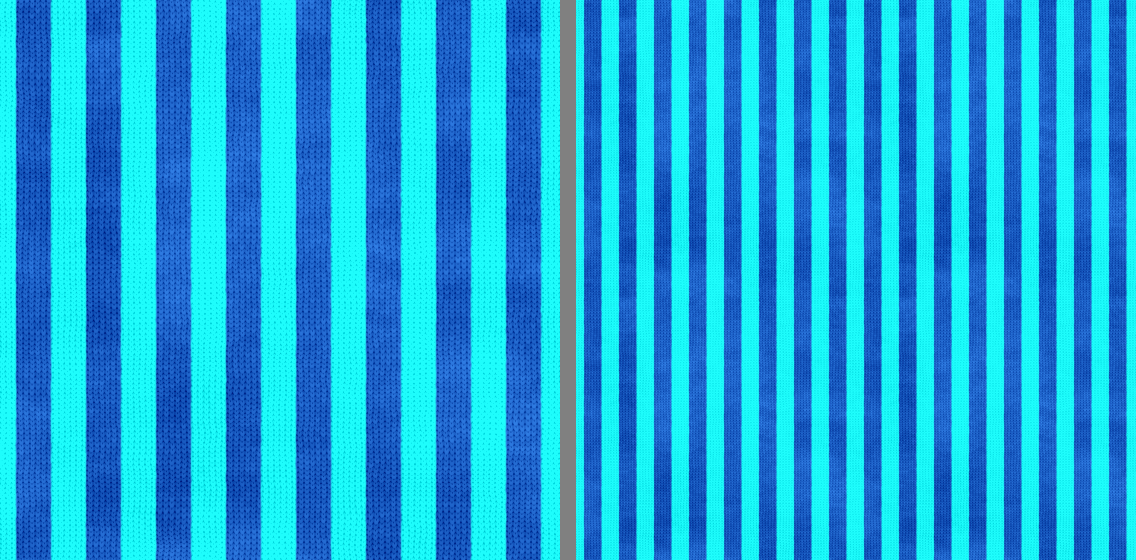
Left: one tile. Right: repeated 2 by 2.
A WebGL 1 fragment shader for this texture:

```glsl
precision highp float;
// Knitted cloth with eight vertical pairs of cyan and blue stripes.
// Slanted yarn legs form columns of V stitches; wrapping noise bends the rows
// and fades the dye in soft blotches, so that the square tiles on all sides.

uniform vec2 u_resolution;

#define STRIPES 8.0
#define BLUE_CENTER 0.479
#define BLUE_WIDTH 0.5
#define WALES 96.0
#define COURSES 112.0
#define SLANT 1.1
#define GAP_DEPTH 1.9
#define BLOTCH_DEPTH 1.7
#define CYAN_LIGHT vec3(0.11, 0.98, 0.98)
#define CYAN_DARK vec3(0.02, 0.87, 0.89)
#define BLUE_LIGHT vec3(0.12, 0.39, 0.79)
#define BLUE_DARK vec3(0.04, 0.27, 0.67)

float hash(vec2 p) {
  return fract(sin(dot(p, vec2(127.1, 311.7))) * 43758.5453);
}

// Value noise with a whole number of cells across the tile
float wrapNoise(vec2 uv, vec2 cells) {
  vec2 p = uv * cells;
  vec2 i = floor(p);
  vec2 f = fract(p);
  f = f * f * (3.0 - 2.0 * f);
  vec2 lo = mod(i, cells);
  vec2 hi = mod(i + 1.0, cells);
  vec2 seed = cells * 0.37;
  float bottom = mix(hash(lo + seed), hash(vec2(hi.x, lo.y) + seed), f.x);
  float top = mix(hash(vec2(lo.x, hi.y) + seed), hash(hi + seed), f.x);
  return mix(bottom, top, f.y);
}

// Uneven dye, stretched along the rows; centered on zero
float blotches(vec2 uv) {
  float n = 0.50 * wrapNoise(uv, vec2(6.0, 9.0));
  n += 0.32 * wrapNoise(uv, vec2(11.0, 23.0));
  n += 0.18 * wrapNoise(uv, vec2(29.0, 61.0));
  return n - 0.5;
}

// Brightness of the yarn: x is the shade of the stitch, y its depth in the gaps
vec2 knit(vec2 uv) {
  vec2 grid = uv * vec2(WALES, COURSES);
  grid.x += 0.35 * (wrapNoise(uv, vec2(24.0, 40.0)) - 0.5);
  grid.y += 1.2 * (wrapNoise(uv, vec2(14.0, 18.0)) - 0.5);

  // Mirrored legs make each V
  float side = abs(fract(grid.x) - 0.5);
  float row = grid.y - SLANT * side;
  float between = smoothstep(0.35, 1.0, abs(2.0 * fract(row) - 1.0));

  // Dashes along the column seams, finer dots at the foot of each V
  float seam = smoothstep(0.2, 0.46, side) * (0.3 + 0.7 * between);
  float foot = (1.0 - smoothstep(0.0, 0.2, side)) * between;
  float gap = max(seam, 0.6 * foot) + 0.1 * between;

  vec2 stitch = mod(floor(vec2(grid.x, row)), vec2(WALES, COURSES));
  return vec2(hash(stitch) - 0.5, gap);
}

void main() {
  vec2 uv = gl_FragCoord.xy / u_resolution;

  // Stripe mask with a slightly wavering, smoothed edge
  float offset = abs(fract(uv.x * STRIPES - BLUE_CENTER + 0.5) - 0.5);
  float waver = 0.012 * (wrapNoise(uv, vec2(16.0, 112.0)) - 0.5);
  float soft = 0.008 + 0.6 * STRIPES / u_resolution.x;
  float edge = offset - 0.5 * BLUE_WIDTH + waver;
  float blue = 1.0 - smoothstep(-soft, soft, edge);

  // Shared relief and dye tone; cyan is saturated at the top
  vec2 yarn = knit(uv);
  float wear = BLOTCH_DEPTH * blotches(uv);
  float tone = 1.2 + 0.4 * yarn.x - GAP_DEPTH * yarn.y;
  vec3 blueYarn = mix(BLUE_DARK, BLUE_LIGHT, tone + wear);
  vec3 cyanYarn = mix(CYAN_DARK, CYAN_LIGHT, min(tone + 0.5 * wear + 0.35, 1.1));

  vec3 color = mix(cyanYarn, blueYarn, blue);
  gl_FragColor = vec4(clamp(color, 0.0, 1.0), 1.0);
}
```
